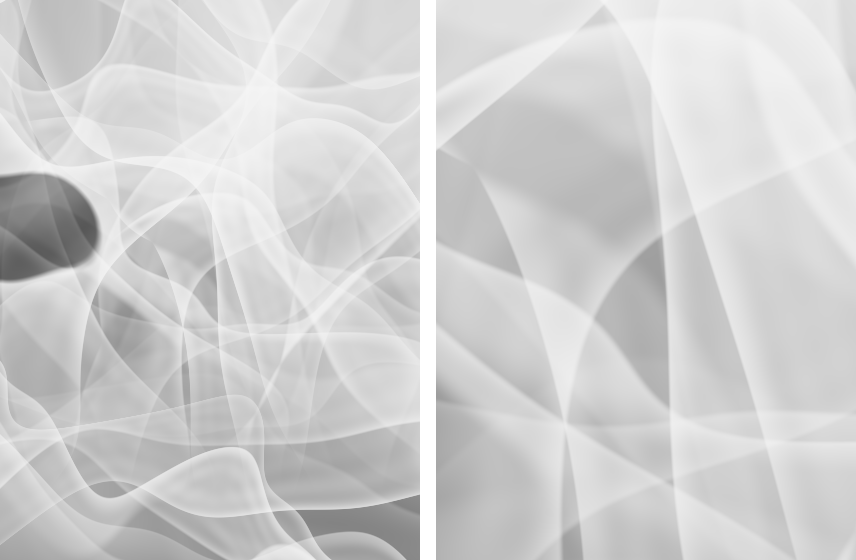
Left: the whole. Right: its middle third, enlarged.
A Shadertoy shader for this background:

```glsl
// Translucent white smoke veils folding over a soft grey backdrop with one dark hollow.

const int   VEILS       = 30;
const float OPACITY     = 0.72;   // optical depth at a veil's leading edge
const float BODY        = 0.16;   // share of that depth kept deep inside a veil
const float BODY_FADE   = 0.055;  // distance over which a veil thins out
const float RIM_WIDTH   = 0.0045;
const float RIM_DEPTH   = 0.55;
const float PLEATS      = 0.32;   // strength of the fine folds along a hem
const float PLEAT_FREQ  = 130.0;
const float CURL        = 0.055;  // sideways sway that bends the folds over
const float SMOKE_TONE  = 0.965;
const float SHADE_LOW   = 0.47;
const float SHADE_HIGH  = 0.70;
const float HOLLOW_TONE = 0.27;
const vec2  HOLLOW_POS  = vec2(0.03, 0.60);
const vec2  HOLLOW_SIZE = vec2(0.165, 0.10);
const vec2  DIM_POS     = vec2(0.75, 0.48);

vec4 hash4(float n) {
    return fract(sin(n * vec4(12.99, 78.23, 39.35, 53.71) + 1.7) * 4375.85);
}

vec2 rotate(vec2 p, float a) {
    float c = cos(a), s = sin(a);
    return vec2(c * p.x + s * p.y, c * p.y - s * p.x);
}

float wave(float x, float freq, float phase) {
    return sin(x * freq + phase)
         + 0.35 * sin(x * freq * 1.9 + phase * 1.7)
         + 0.10 * sin(x * freq * 3.3 - phase * 2.3);
}

// Optical depth of one ribbon: a bright crisp edge, a pleated body, a softer far edge.
float veilDepth(vec2 p, float id, float pixel) {
    vec4 r = hash4(id + 1.0);
    vec4 t = hash4(id + 57.0);
    float spread = fract(id * 0.618 + 0.15);
    float phase = r.x * 6.283;
    float kind = mod(id, 4.0);
    bool steep = mod(kind, 2.0) > 0.5;

    // Level folds fill the height; steep drapes lean together into a V above.
    float angle = mix(-0.65, 0.3, r.y);
    vec2 centre = vec2(0.375, mix(-0.05, 1.05, spread));
    float freq = mix(7.0, 11.0, r.z);
    float swing = mix(0.05, 0.095, r.w);
    float reach = 1.0;
    if (steep) {
        angle = kind < 2.0 ? mix(-1.35, -0.95, r.y) : mix(0.8, 1.25, r.y);
        centre = vec2(mix(0.08, 0.72, spread), 0.65);
        freq *= 0.75;
        swing *= 0.85;
        reach = smoothstep(0.10, 0.5, p.y);
    }

    vec2 q = rotate(p - centre, angle);
    q.x += CURL * sin(q.y * 9.0 + phase * 2.0);

    // Two hems that may cross, which twists the ribbon.
    float hemA = swing * wave(q.x, freq, phase);
    float hemB = swing * wave(q.x, freq * 0.85, phase + 0.5 + t.x) - mix(0.05, 0.24, t.y);
    float top = max(hemA, hemB), bottom = min(hemA, hemB);
    float near = t.z < 0.5 ? q.y - bottom : top - q.y;
    float far = (top - bottom) - near;

    float soft = max(0.6 * pixel, mix(0.0010, 0.006, t.w * t.w));
    float farSoft = mix(0.003, 0.07, r.w * r.w);
    float inside = smoothstep(-soft, soft, near) * smoothstep(-0.002, farSoft, far);
    float inner = max(near, 0.0);
    float pleat = sin(PLEAT_FREQ * inner * (1.0 + 0.4 * sin(q.x * 5.0 + phase)) + phase);
    float body = OPACITY * mix(BODY, 1.0, exp(-inner / BODY_FADE));
    body *= 1.0 + PLEATS * pleat * exp(-inner / 0.09);
    float rim = RIM_DEPTH * exp(-inner / (RIM_WIDTH + soft))
              + 0.4 * RIM_DEPTH * exp(-max(far, 0.0) / (RIM_WIDTH + farSoft));
    float along = 0.65 + 0.35 * sin(q.x * 5.0 + phase * 3.0);
    return inside * (body + rim) * along * reach;
}

void mainImage(out vec4 fragColor, in vec2 fragCoord) {
    vec2 p = fragCoord / iResolution.y;
    float pixel = 1.0 / iResolution.y;

    // Slow backdrop shading, darker towards the lower left
    float drift = 0.5 + 0.28 * sin(p.x * 7.0 + 2.0 * sin(p.y * 5.0))
                      + 0.22 * sin(p.y * 9.0 - p.x * 4.0 + 1.0);
    float shade = mix(SHADE_LOW, SHADE_HIGH, drift) + 0.12 * (p.y - 0.4);
    vec2 dim = (p - DIM_POS) / vec2(0.11, 0.10);
    shade -= 0.18 * exp(-dot(dim, dim));

    // Dark hollow with a wavy outline
    vec2 h = p - HOLLOW_POS;
    h.y += 0.25 * h.x + 0.016 * sin(p.x * 24.0 + 2.0);
    h.x += 0.014 * sin(p.y * 26.0);
    float rimDist = (length(h / HOLLOW_SIZE) - 1.0) * HOLLOW_SIZE.y;
    float hollow = 1.0 - smoothstep(-0.010, 0.002, rimDist);
    float hem = smoothstep(-0.003, 0.002, rimDist) * exp(-max(rimDist, 0.0) / 0.022);
    float glow = 0.5 + 0.5 * sin(p.x * 17.0 - p.y * 30.0 + 1.0);
    shade = mix(shade, HOLLOW_TONE + 0.16 * glow, hollow);

    // Accumulated smoke, thicker towards the top right
    float depth = 0.0;
    for (int i = 0; i < VEILS; i++) depth += veilDepth(p, float(i), pixel);
    depth += 0.55 * smoothstep(0.6, 1.6, p.x + p.y);
    depth *= 1.0 - 0.80 * hollow;
    depth += 0.5 * hem;

    float tone = mix(SMOKE_TONE, shade, exp(-depth));
    fragColor = vec4(vec3(tone), 1.0);
}
```
